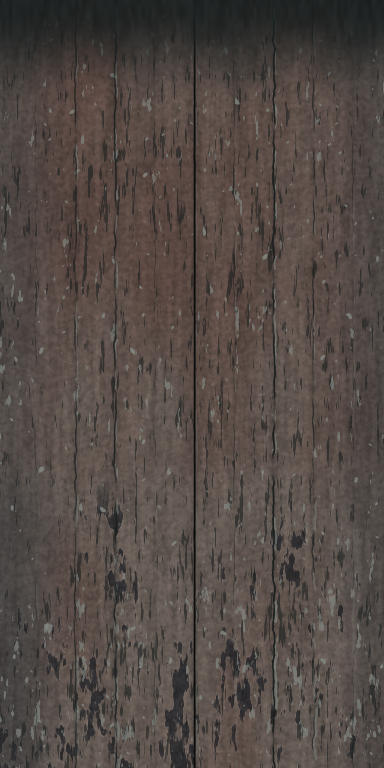
A Shadertoy shader for this texture:

```glsl
// Weathered brown plank door: rough seams, peeling lower paint, pale flecks and a sooty top.

const vec3 BROWN = vec3(0.358, 0.284, 0.260);
const vec3 DUSTY = vec3(0.392, 0.352, 0.328);
const vec3 SLATE = vec3(0.275, 0.262, 0.256);
const vec3 SOOT = vec3(0.105, 0.125, 0.125);
const vec3 BARE = vec3(0.145, 0.148, 0.162);
const vec3 PALE = vec3(0.520, 0.545, 0.520);

const float FIRST_SEAM = 0.094;
const float SEAM_GAP = 0.1032;
const int SEAMS = 9;

float hash(vec2 p) {
    vec3 q = fract(p.xyx * 0.1031);
    q += dot(q, q.yzx + 33.33);
    return fract((q.x + q.y) * q.z);
}

float noise(vec2 p) {
    vec2 i = floor(p), f = fract(p);
    f = f * f * (3.0 - 2.0 * f);
    return mix(mix(hash(i), hash(i + vec2(1, 0)), f.x),
               mix(hash(i + vec2(0, 1)), hash(i + vec2(1, 1)), f.x), f.y);
}

float fbm(vec2 p) {
    float sum = 0.0, amp = 0.53;
    for (int i = 0; i < 4; i++) {
        sum += amp * noise(p);
        p = p * 2.03 + 19.7;
        amp *= 0.5;
    }
    return sum;
}

// One ragged, tilted ellipse in some of the cells.
float flecks(vec2 p, float cell, float density, float seed, float px) {
    vec2 g = p / cell, id = floor(g) + seed;
    vec2 center = 0.25 + 0.5 * vec2(hash(id), hash(id + 17.0));
    float angle = 2.2 * (hash(id + 31.0) - 0.5);
    float size = hash(id + 47.0);
    float c = cos(angle), s = sin(angle);
    vec2 d = mat2(c, s, -s, c) * (fract(g) - center) * vec2(1.8, 1.0);
    float radius = mix(0.05, 0.125, size * size);
    float dist = length(d) + 0.07 * (noise(p * 160.0) - 0.5);
    float aa = px / cell;
    return step(hash(id + 71.0), density) * (1.0 - smoothstep(radius - aa, radius + aa, dist));
}

float stripe(float d, float halfWidth, float px) {
    return 1.0 - smoothstep(halfWidth - 0.6 * px, halfWidth + 0.6 * px, abs(d));
}

// Dark gap with chipped pale edges between two boards.
vec3 addSeam(vec3 col, vec2 p, float index, float strength, float px) {
    float straight = step(0.95, strength);
    float wobble = (fbm(vec2(p.y * 30.0, index * 7.3)) - 0.5) * mix(0.012, 0.001, straight);
    float d = p.x - FIRST_SEAM - SEAM_GAP * index - wobble;
    float broken = smoothstep(0.35, 0.65, fbm(vec2(index * 11.7, p.y * 14.0)) + 0.3 * strength - 0.1);
    float chip = smoothstep(0.50, 0.60, fbm(vec2(p.x * 60.0 + index, p.y * 22.0)));
    float low = 1.0 - smoothstep(0.3, 1.1, p.y);
    float chipWidth = 0.001 + 0.005 * strength * noise(vec2(p.y * 45.0, index)) + 0.002 * low;
    col *= 1.0 - 0.18 * strength * exp(-abs(d) * 120.0);
    col = mix(col, PALE, stripe(d - 0.003, chipWidth, px) * chip * strength * (0.7 - 0.5 * straight));
    float gap = stripe(d, 0.0008 + 0.0016 * strength, px);
    return mix(col, SOOT * mix(0.9, 0.4, straight), gap * mix(broken, 1.0, straight) * (0.3 + 0.7 * strength));
}

// Aged paint with long wood grain and large stains.
vec3 paint(vec2 p) {
    float stain = fbm(p * vec2(5.0, 2.2));
    float grain = fbm(p * vec2(75.0, 7.0) + 3.0);
    float grit = fbm(mat2(0.8, 0.6, -0.6, 0.8) * p * 110.0);
    float low = 1.0 - smoothstep(0.68, 0.86, p.y + 0.12 * (stain - 0.5));
    vec3 col = mix(BROWN, DUSTY, clamp(0.28 + 0.5 * low + 2.0 * (stain - 0.5), 0.0, 1.0));
    float border = 1.0 - smoothstep(0.0, 0.2, min(p.x, 1.0 - p.x) + 0.1 * (stain - 0.5));
    float corner = low * (1.0 - smoothstep(0.04, 0.2, p.x));
    col = mix(col, SLATE, clamp(0.7 * border + 0.4 * corner, 0.0, 1.0));
    return col * (1.0 + 0.30 * (grain - 0.5) + 0.36 * (grit - 0.5));
}

void mainImage(out vec4 fragColor, in vec2 fragCoord) {
    vec2 p = fragCoord / iResolution.x;
    float px = 1.0 / iResolution.x;
    float top = iResolution.y / iResolution.x;
    float low = 1.0 - smoothstep(0.1, 0.85, p.y);
    float inner = smoothstep(0.08, 0.32, p.x) * (1.0 - smoothstep(0.7, 0.98, p.x));
    vec3 col = paint(p);

    // Hairline upright cracks, gathered in worn zones
    float worn = fbm(p * vec2(9.0, 4.0) + 27.0) - 0.5;
    float crack = fbm(p * vec2(130.0, 20.0) + 40.0) + 0.25 * worn + 0.05 * low + 0.03 * inner;
    col = mix(col, SOOT, 0.6 * smoothstep(0.68, 0.80, crack));

    // Small peeled patches with a lit rim
    float peel = 0.45 * fbm(p * vec2(13.0, 5.0) + 8.0) + 0.55 * fbm(p * vec2(62.0, 22.0));
    peel += 0.09 * low + 0.08 * inner - 0.14;
    float zone = smoothstep(0.0, 0.2, low);
    float bare = smoothstep(0.575, 0.63, peel) * zone;
    float rim = smoothstep(0.54, 0.57, peel) * zone - bare;
    col *= 1.0 + 0.08 * max(rim, 0.0);
    col = mix(col, BARE * (0.8 + 0.4 * noise(p * 130.0)), 0.82 * bare);

    // Pale splinters and scattered flecks
    float splinter = fbm(p * vec2(60.0, 22.0) + 63.0) + 0.05 * low + 0.2 * worn;
    col = mix(col, PALE, 0.65 * smoothstep(0.75, 0.81, splinter));
    col = mix(col, PALE, 0.8 * flecks(p, 0.08, 0.26, 5.0, px));
    col = mix(col, PALE, 0.7 * flecks(p + 0.023, 0.042, 0.18, 90.0, px));

    // Board seams
    float strengths[SEAMS] = float[](0.2, 0.6, 0.75, 0.2, 1.0, 0.3, 0.9, 0.55, 0.25);
    for (int i = 0; i < SEAMS; i++) {
        col = addSeam(col, p, float(i), strengths[i], px);
    }

    // Soot under the upper edge
    float depth = top - p.y + 0.08 * (fbm(p * vec2(14.0, 5.0)) - 0.5);
    float soot = 1.0 - smoothstep(0.02, 0.27, depth);
    col = mix(col, SOOT * (0.85 + 0.3 * noise(p * vec2(110.0, 30.0))), 0.92 * soot);
    fragColor = vec4(col, 1.0);
}
```
